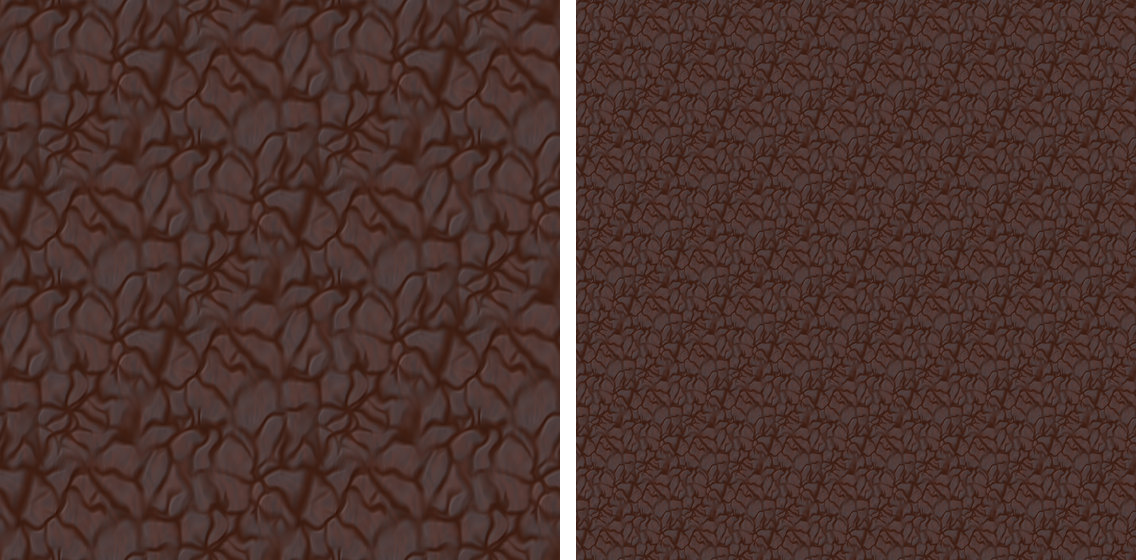
Left, the tile; right, the same tile 3 across and 3 down.
Give the GLSL for this texture, as a three.js fragment shader.

```glsl
varying vec2 vUv;

const float REPEATS = 2.0;                  // tiles across and down
const vec2 PLATE_GRID = vec2(10.0, 6.0);    // plates per tile, even numbers
const vec2 CREASE_GRID = vec2(14.0, 6.0);
const vec2 FIBRE_GRID = vec2(100.0, 26.0);
const float CRACK_CORE = -0.002;            // widths in tile units
const float CRACK_THIN = 0.014;
const float CRACK_WIDE = 0.034;
const float CRACK_FADE = 0.45;              // depth of the shallowest cracks
const float CREASE_WIDTH = 0.016;
const float CORNER_SHARPNESS = 190.0;
const float BROAD_WARP = 0.075;
const float FINE_WARP = 0.038;
const vec2 LIGHT_STEP = vec2(-0.0035, 0.0030);
const float RELIEF = 0.17;
const vec3 CRACK_COLOR = vec3(0.240, 0.112, 0.068);
const vec3 PLATE_GREY = vec3(0.308, 0.246, 0.244);
const vec3 PLATE_RED = vec3(0.332, 0.222, 0.204);

// Wraps a cell index so that each half tile repeats shifted by half its width
vec2 wrapCell(vec2 cell, vec2 grid) {
  vec2 halfGrid = 0.5 * grid;
  float band = floor((cell.y + 0.5) / halfGrid.y);
  cell -= band * halfGrid;
  return vec2(mod(cell.x + 0.5, grid.x) - 0.5, cell.y);
}

vec2 hash2(vec2 cell, vec2 grid, float seed) {
  vec2 c = floor(wrapCell(cell, grid) + 0.5) + seed;
  vec3 q = fract(c.xyx * vec3(0.1031, 0.1030, 0.0973));
  q += dot(q, q.yzx + 33.33);
  return fract((q.xx + q.yz) * q.zy);
}

vec2 noise2(vec2 p, vec2 grid, float seed) {
  vec2 cell = floor(p * grid);
  vec2 f = fract(p * grid);
  f = f * f * (3.0 - 2.0 * f);
  vec2 low = mix(hash2(cell, grid, seed), hash2(cell + vec2(1.0, 0.0), grid, seed), f.x);
  vec2 high = mix(hash2(cell + vec2(0.0, 1.0), grid, seed), hash2(cell + 1.0, grid, seed), f.x);
  return mix(low, high, f.y);
}

vec2 seedOffset(vec2 p, vec2 grid, vec2 neighbour, float seed) {
  vec2 jitter = 0.1 + 0.8 * hash2(floor(p * grid) + neighbour, grid, seed);
  return (neighbour + jitter - fract(p * grid)) / grid;
}

// Distance to the nearest cell border, with rounded corners
float borderDistance(vec2 p, vec2 grid, float seed) {
  vec2 nearest = vec2(9.0);
  for (int j = -1; j <= 1; j++) {
    for (int i = -1; i <= 1; i++) {
      vec2 r = seedOffset(p, grid, vec2(float(i), float(j)), seed);
      if (dot(r, r) < dot(nearest, nearest)) nearest = r;
    }
  }
  float sum = 0.00001;
  for (int j = -1; j <= 1; j++) {
    for (int i = -1; i <= 1; i++) {
      vec2 r = seedOffset(p, grid, vec2(float(i), float(j)), seed);
      vec2 across = r - nearest;
      if (dot(across, across) > 0.000001) {
        float d = dot(0.5 * (r + nearest), normalize(across));
        sum += exp(-CORNER_SHARPNESS * d);
      }
    }
  }
  return -log(sum) / CORNER_SHARPNESS;
}

vec2 warp(vec2 p) {
  vec2 broad = noise2(p, vec2(8.0, 6.0), 11.0) - 0.5;
  vec2 fine = noise2(p, vec2(22.0, 16.0), 37.0) - 0.5;
  return p + BROAD_WARP * broad + FINE_WARP * fine;
}

// Height of the hide: 0 in the cracks, 1 on the plates
float surface(vec2 p) {
  vec2 q = warp(p);
  vec2 wear = noise2(p, vec2(18.0, 14.0), 53.0);
  float crackWidth = mix(CRACK_THIN, CRACK_WIDE, wear.x);
  float crack = 1.0 - smoothstep(CRACK_CORE, crackWidth, borderDistance(q, PLATE_GRID, 5.0));
  crack *= mix(CRACK_FADE, 1.0, smoothstep(0.15, 0.6, wear.y));
  float crease = 1.0 - smoothstep(-0.001, CREASE_WIDTH, borderDistance(q, CREASE_GRID, 71.0));
  crease *= smoothstep(0.4, 0.75, noise2(p, vec2(14.0, 10.0), 83.0).x);
  return (1.0 - crack) * (1.0 - 0.8 * crease);
}

void main() {
  vec2 p = vUv * REPEATS;
  float height = surface(p);
  float slope = height - surface(p + LIGHT_STEP);

  // Plate tint and slanted fibres
  vec2 tint = noise2(p, vec2(14.0, 10.0), 91.0);
  vec2 speckle = noise2(p, vec2(44.0, 30.0), 17.0);
  float fibre = noise2(warp(p), FIBRE_GRID, 29.0).x - 0.5;
  float redness = smoothstep(0.2, 0.9, 0.55 * tint.x + 0.45 * speckle.x + 0.4 * fibre);
  vec3 plateColor = mix(PLATE_GREY, PLATE_RED, redness);
  plateColor *= 1.0 + 0.14 * fibre + 0.05 * (tint.y - 0.5) + 0.10 * (speckle.y - 0.5);

  // Cracks and soft relief
  vec3 crackColor = CRACK_COLOR * (0.94 + 0.12 * speckle.y + 0.08 * fibre);
  vec3 color = mix(crackColor, plateColor, height);
  color += RELIEF * slope * mix(0.4, 1.0, height);
  gl_FragColor = vec4(color, 1.0);
}
```
